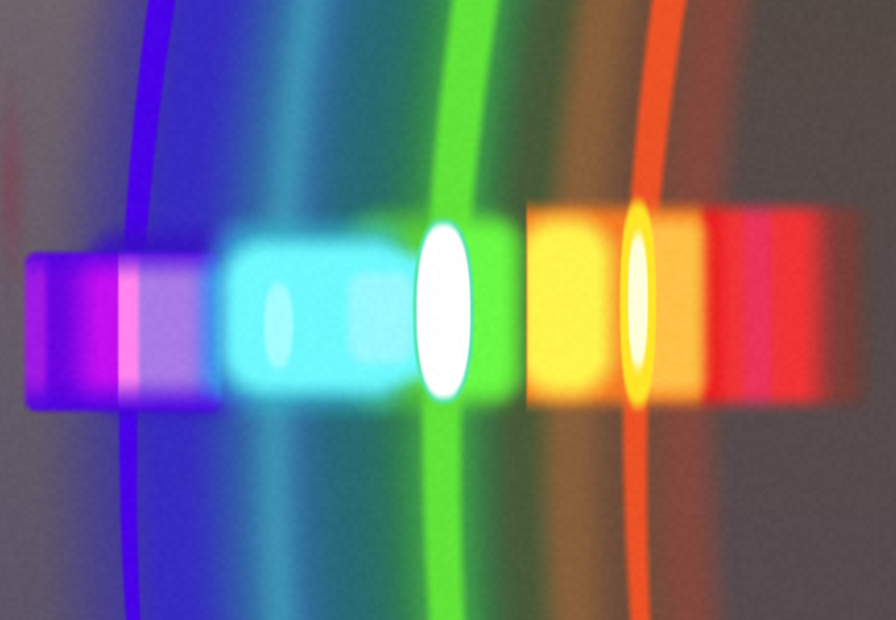
This background is drawn by a Shadertoy shader. Its source:

```glsl
// Draws a glowing emission spectrum: a bright colour band crossed by curved spectral lines.

#define BEND 0.073          // curvature of the spectral lines
#define BEND_Y 0.28         // height where the lines stand upright
#define BAND_Y 0.50         // centre height of the bright band
#define GRAIN 0.02          // strength of the soft mottling
#define GRAIN_SCALE 150.0   // mottling cells per canvas height

const vec3 VIOLET = vec3(0.28, 0.01, 0.91);
const vec3 CYAN   = vec3(0.43, 0.98, 1.00);
const vec3 GREEN  = vec3(0.41, 0.96, 0.24);
const vec3 YELLOW = vec3(1.00, 0.96, 0.30);
const vec3 ORANGE = vec3(0.96, 0.48, 0.14);
const vec3 RED    = vec3(0.95, 0.20, 0.21);

float hash(vec2 p) {
    vec3 q = fract(p.xyx * 0.1031);
    q += dot(q, q.yzx + 33.33);
    return fract((q.x + q.y) * q.z);
}

float noise(vec2 p) {
    vec2 i = floor(p), f = fract(p);
    f *= f * (3.0 - 2.0 * f);
    return mix(mix(hash(i), hash(i + vec2(1, 0)), f.x),
               mix(hash(i + vec2(0, 1)), hash(i + vec2(1, 1)), f.x), f.y);
}

float bell(float x, float width) { return exp(-x * x / (width * width)); }

// Blend towards the next colour stop between a and b
vec3 stop(vec3 c, float x, float a, float b, vec3 next) {
    return mix(c, next, smoothstep(a, b, x));
}

// Coverage of a soft rounded box
float box(vec2 p, vec2 centre, vec2 size, float radius, float soft) {
    vec2 aspect = vec2(iResolution.x / iResolution.y, 1.0);
    vec2 q = (abs(p - centre) - size) * aspect + radius;
    float d = length(max(q, 0.0)) + min(max(q.x, q.y), 0.0) - radius;
    return 1.0 - smoothstep(-soft, soft, d);
}

float oval(vec2 p, vec2 centre, vec2 size, float soft) {
    vec2 q = abs(p - centre) / size;
    float d = pow(pow(q.x, 2.4) + pow(q.y, 2.4), 1.0 / 2.4);
    return 1.0 - smoothstep(1.0 - soft, 1.0 + soft, d);
}

// Spectral line with a flat core
float line(float x, float halfWidth, float soft) {
    return 1.0 - smoothstep(halfWidth - soft, halfWidth + soft, abs(x));
}

// Dim wall with curved streaks; s is the straightened horizontal position
vec3 wall(float s, float y) {
    vec3 c = mix(vec3(0.36, 0.33, 0.40), vec3(0.43, 0.39, 0.42), y);
    c = stop(c, s, 0.03, 0.14, vec3(0.27, 0.24, 0.58));
    c = stop(c, s, 0.12, 0.18, vec3(0.21, 0.17, 0.76));
    c = stop(c, s, 0.20, 0.29, vec3(0.19, 0.40, 0.64));
    c = stop(c, s, 0.31, 0.39, vec3(0.15, 0.42, 0.46));
    c = stop(c, s, 0.38, 0.47, vec3(0.17, 0.46, 0.30));
    c = stop(c, s, 0.51, 0.58, vec3(0.28, 0.35, 0.22));
    c = stop(c, s, 0.585, 0.63, vec3(0.53, 0.37, 0.23));
    c = stop(c, s, 0.64, 0.69, vec3(0.43, 0.30, 0.23));
    c = stop(c, s, 0.71, 0.76, vec3(0.51, 0.28, 0.24));
    c = stop(c, s, 0.77, 0.82, mix(vec3(0.34, 0.29, 0.31), vec3(0.33, 0.29, 0.27), y));
    c = mix(c, vec3(0.25, 0.62, 0.72), 0.75 * bell(s - 0.307, 0.025));
    c = mix(c, GREEN, 0.45 * bell(s - 0.493, 0.038));
    c = mix(c, VIOLET, line(s - 0.143, mix(0.008, 0.015, y), 0.003));
    c = mix(c, GREEN * 0.93, line(s - 0.493, mix(0.019, 0.025, y), 0.008));
    return mix(c, vec3(0.93, 0.32, 0.15), line(s - 0.709, mix(0.011, 0.019, y), 0.006));
}

// Violet to cyan half of the band
vec3 coolBand(vec3 c, vec2 p) {
    c = mix(c, vec3(0.21, 0.06, 0.75), 0.8 * box(p, vec2(0.19, 0.48), vec2(0.09, 0.145), 0.05, 0.025));
    vec3 v = stop(vec3(0.62, 0.10, 0.90), p.x, 0.045, 0.058, vec3(0.42, 0.02, 0.88));
    v = stop(v, p.x, 0.065, 0.115, vec3(0.76, 0.06, 0.95));
    v = stop(v, p.x, 0.130, 0.134, vec3(1.00, 0.52, 0.94));
    v = stop(v, p.x, 0.150, 0.160, vec3(0.66, 0.48, 0.90));
    v = stop(v, p.x, 0.205, 0.245, vec3(0.25, 0.50, 0.98));
    v = mix(v, vec3(0.30, 0.02, 0.88), smoothstep(0.07, 0.14, abs(p.y - 0.47)));
    c = mix(c, v, box(p, vec2(0.138, 0.465), vec2(0.110, 0.128), 0.02, 0.008));
    c = mix(c, GREEN * 0.88, 0.9 * box(p, vec2(0.485, BAND_Y), vec2(0.095, 0.148), 0.06, 0.04));
    c = mix(c, vec3(0.22, 0.72, 0.82), 0.85 * box(p, vec2(0.345, 0.49), vec2(0.105, 0.145), 0.05, 0.035));
    c = mix(c, CYAN, box(p, vec2(0.355, 0.488), vec2(0.105, 0.120), 0.07, 0.025));
    c = mix(c, CYAN, box(p, vec2(0.440, 0.488), vec2(0.050, 0.100), 0.05, 0.025));
    c = mix(c, vec3(0.66, 0.98, 1.0), 0.7 * box(p, vec2(0.425, 0.487), vec2(0.036, 0.073), 0.03, 0.014));
    return mix(c, vec3(0.70, 1.0, 1.0), 0.75 * oval(p, vec2(0.311, 0.475), vec2(0.016, 0.068), 0.2));
}

// Green to red half of the band
vec3 warmBand(vec3 c, vec2 p) {
    c = mix(c, vec3(0.42, 0.98, 0.27), box(p, vec2(0.535, BAND_Y), vec2(0.040, 0.140), 0.04, 0.03));
    vec3 w = stop(ORANGE, p.x, 0.775, 0.793, vec3(0.92, 0.13, 0.13));
    w = stop(w, p.x, 0.795, 0.820, RED);
    w = mix(w, vec3(0.91, 0.20, 0.36), 0.9 * line(p.x - 0.845, 0.016, 0.010));
    w = stop(w, p.x, 0.890, 0.940, vec3(0.48, 0.24, 0.22));
    w = stop(w, p.x, 0.940, 0.980, vec3(0.33, 0.28, 0.26));
    float span = smoothstep(0.585, 0.590, p.x) * (1.0 - smoothstep(0.96, 0.985, p.x));
    c = mix(c, w, span * line(p.y - 0.507, 0.158, 0.022));
    float yellow = box(p, vec2(0.630, 0.505), vec2(0.054, 0.142), 0.07, 0.03);
    c = mix(c, YELLOW, yellow * smoothstep(0.586, 0.591, p.x));
    c = mix(c, vec3(1.0, 0.76, 0.28), box(p, vec2(0.745, 0.505), vec2(0.040, 0.140), 0.03, 0.025));
    c = mix(c, vec3(1.0, 0.90, 0.16), oval(p, vec2(0.712, 0.510), vec2(0.020, 0.165), 0.10));
    return mix(c, vec3(1.0, 1.0, 0.86), oval(p, vec2(0.712, 0.515), vec2(0.011, 0.108), 0.16));
}

void mainImage(out vec4 fragColor, in vec2 fragCoord) {
    vec2 p = fragCoord / iResolution.xy;
    float s = p.x - BEND * (p.y - BEND_Y) * (p.y - BEND_Y);
    vec3 c = wall(s, p.y);
    c = mix(c, vec3(0.52, 0.23, 0.30), 0.5 * bell(p.x - 0.012, 0.014) * bell(p.y - 0.70, 0.13));
    c = warmBand(coolBand(c, p), p);

    // Overexposed green line with a coloured rim
    vec2 core = vec2(0.495, BAND_Y - 0.002);
    c = mix(c, vec3(0.34, 0.90, 0.68), oval(p, core, vec2(0.034, 0.149), 0.06));
    c = mix(c, vec3(1.0), oval(p, core, vec2(0.030, 0.140), 0.06));

    c += GRAIN * (noise(fragCoord / iResolution.y * GRAIN_SCALE) - 0.5);
    fragColor = vec4(clamp(c, 0.0, 1.0), 1.0);
}
```
